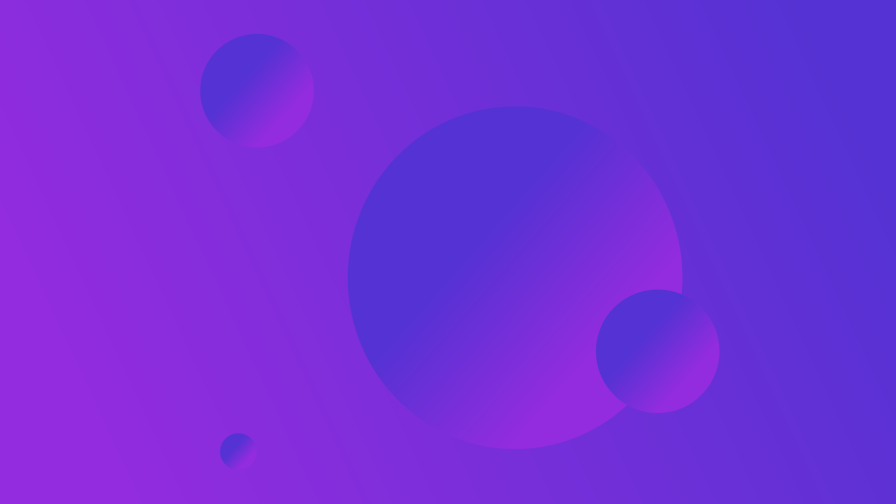
Give the GLSL for this background, as a WebGL 1 fragment shader.

```glsl
precision highp float;

uniform vec2 u_resolution;

const vec3 INDIGO = vec3(0.329, 0.196, 0.828);
const vec3 VIOLET = vec3(0.576, 0.172, 0.871);

// Linear blend position of p along an axis, from 0 at start to 1 at end
float ramp(vec2 p, vec2 axis, float start, float end) {
  return clamp((dot(p, normalize(axis)) - start) / (end - start), 0.0, 1.0);
}

// Coverage of an ellipse, given p in units of its radii
float discMask(vec2 q, float radius, float pixel) {
  float edge = (length(q) - 1.0) * radius;
  return 1.0 - smoothstep(-0.75 * pixel, 0.75 * pixel, edge);
}

// Lays a disc over the base, shaded from indigo at upper left to violet
vec3 addDisc(vec3 base, vec2 p, vec2 center, vec2 radii, float pixel) {
  vec2 q = (p - center) / radii;
  vec3 fill = mix(INDIGO, VIOLET, ramp(q, vec2(0.74, -0.67), -0.32, 0.65));
  return mix(base, fill, discMask(q, min(radii.x, radii.y), pixel));
}

void main() {
  // Canvas height is one unit
  vec2 p = gl_FragCoord.xy / u_resolution.y;
  float pixel = 1.0 / u_resolution.y;

  // Background sweep from lower left to upper right
  vec3 color = mix(VIOLET, INDIGO, ramp(p, vec2(0.9, 0.42), 0.22, 1.887));

  // Floating discs, back to front
  color = addDisc(color, p, vec2(1.022, 0.449), vec2(0.332, 0.340), pixel);
  color = addDisc(color, p, vec2(0.510, 0.820), vec2(0.1127), pixel);
  color = addDisc(color, p, vec2(1.305, 0.303), vec2(0.1225), pixel);
  color = addDisc(color, p, vec2(0.473, 0.104), vec2(0.0363), pixel);

  gl_FragColor = vec4(color, 1.0);
}
```
